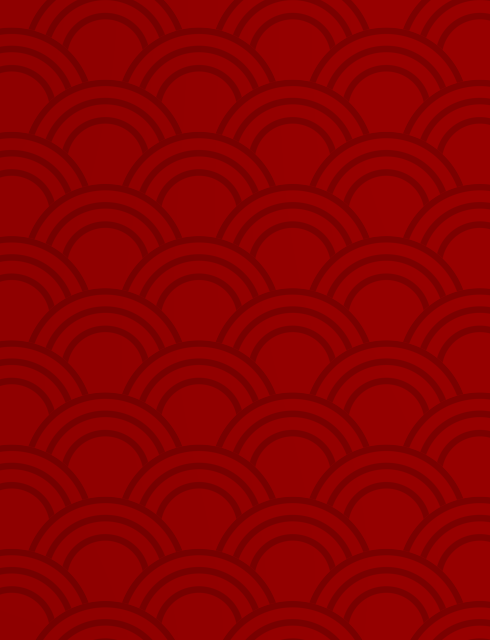
A Shadertoy shader for this pattern:

```glsl
#define PITCH 0.2927              // distance between scales in a row
#define ROW_STEP 0.08145          // distance between rows
#define ANCHOR vec2(0.0182, 0.8288)
#define RADII vec3(0.1283, 0.0998, 0.0697)  // outer edges of the rings
#define LINE_WIDTH 0.0102
#define SOFTNESS 0.75             // edge blur in output pixels
#define LINE_SHADE 0.82
#define RED_LEFT 0.562
#define RED_RIGHT 0.594

// Coverage of the region where the signed distance is negative
float fill(float dist, float blur) {
    return 1.0 - smoothstep(-blur, blur, dist);
}

// Three concentric lines around a scale centre
float rings(float d, float blur) {
    float halfWidth = 0.5 * LINE_WIDTH;
    vec3 gap = abs(vec3(d) - RADII + halfWidth) - halfWidth;
    return fill(min(gap.x, min(gap.y, gap.z)), blur);
}

// Staggered rows painted from back (top) to front (bottom)
float scales(vec2 p, float blur) {
    float baseRow = floor(p.y / ROW_STEP);
    float ink = 0.0;
    for (int i = 2; i >= -1; i--) {
        float row = baseRow + float(i);
        float shift = 0.5 * PITCH * mod(row, 2.0);
        float x = mod(p.x - shift + 0.5 * PITCH, PITCH) - 0.5 * PITCH;
        float d = length(vec2(x, p.y - row * ROW_STEP));
        ink = mix(ink, rings(d, blur), fill(d - RADII.x, blur));
    }
    return ink;
}

void mainImage(out vec4 fragColor, in vec2 fragCoord) {
    vec2 uv = fragCoord / iResolution.xy;
    vec2 p = fragCoord / iResolution.y;
    float blur = SOFTNESS / iResolution.y;

    // Faint sideways light with a slow, layered ripple
    float red = mix(RED_LEFT, RED_RIGHT, smoothstep(0.0, 0.9, uv.x + 0.12 * (uv.y - 0.5)));
    red += 0.002 * (sin(7.0 * p.x + 3.0 * p.y) + sin(5.0 * p.y - 4.0 * p.x));

    float ink = scales(p - ANCHOR, blur);
    fragColor = vec4(red * mix(1.0, LINE_SHADE, ink), 0.0, 0.0, 1.0);
}
```
